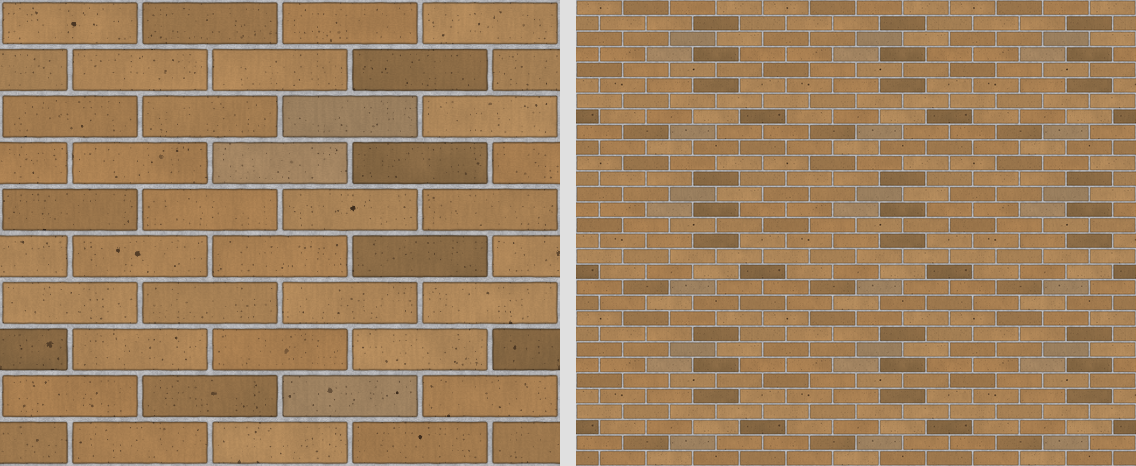
Left, the tile; right, the same tile 3 across and 3 down.
Write a WebGL 1 fragment shader that draws this texture.

```glsl
precision highp float;
// Tan brick wall in running bond: 4 bricks by 10 courses, pale grey mortar, dark specks.
uniform vec2 u_resolution;

// The wall is 12 by 10 units: one course is 1 high, one brick cell is 3 wide.
const vec2 WALL = vec2(12.0, 10.0);

float hash(vec2 p) {
  return fract(sin(dot(p, vec2(127.1, 311.7))) * 43758.5453);
}

// Value noise that wraps after a whole number of cells.
float noise(vec2 p, vec2 period) {
  vec2 i = floor(p), f = fract(p);
  f = f * f * (3.0 - 2.0 * f);
  vec2 a = mod(i, period), b = mod(i + 1.0, period);
  return mix(mix(hash(a), hash(vec2(b.x, a.y)), f.x),
             mix(hash(vec2(a.x, b.y)), hash(b), f.x), f.y);
}

float wallNoise(vec2 p, vec2 scale) {
  return noise(p * scale, WALL * scale);
}

// One possible speck per grid cell; radii are in wall units.
float specks(vec2 p, float scale, float density, float radius, float px) {
  vec2 cell = mod(floor(p * scale), WALL * scale);
  vec2 centre = 0.3 + 0.4 * vec2(hash(cell + 3.7), hash(cell + 8.3));
  vec2 d = (fract(p * scale) - centre) / scale;
  d.x *= 0.8 + 0.7 * hash(cell + 5.1);
  float r = radius * (0.5 + 0.5 * hash(cell + 1.9));
  r *= 0.6 + 0.8 * wallNoise(p, vec2(32.0));
  float present = step(hash(cell + 6.4), density);
  float strength = 0.4 + 0.6 * hash(cell + 2.6);
  return present * strength * (1.0 - smoothstep(r - px * 0.6, r + px * 0.6, length(d)));
}

float roundedBox(vec2 p, vec2 halfSize, float radius) {
  vec2 q = abs(p) - halfSize + radius;
  return length(max(q, 0.0)) + min(max(q.x, q.y), 0.0) - radius;
}

void main() {
  vec2 p = gl_FragCoord.xy / u_resolution * WALL;
  float px = WALL.y / u_resolution.y;

  // Running bond: every other course is shifted by half a brick
  float course = floor(p.y);
  float column = p.x / 3.0 - 0.5 * (1.0 - mod(course, 2.0));
  vec2 id = vec2(mod(floor(column), 4.0), course);
  vec2 local = vec2((fract(column) - 0.5) * 3.0, fract(p.y) - 0.5);
  float wobble = (wallNoise(p, vec2(6.0)) - 0.5) * 0.012;
  float dist = roundedBox(local, vec2(1.447, 0.447), 0.045) + wobble;

  // Fired clay: a shade per brick, some scorched, a few greyish
  float grain = wallNoise(p, vec2(40.0)) - 0.5;
  float cloud = wallNoise(p, vec2(2.0)) - 0.5;
  vec3 clay = mix(vec3(0.65, 0.485, 0.305), vec3(0.69, 0.535, 0.355), hash(id + 11.3));
  float scorch = smoothstep(0.5, 1.0, hash(id + 4.7));
  float slope = (hash(id + 7.9) - 0.5) * local.x * 0.5 - local.y * 0.25;
  scorch = clamp(scorch * (0.85 + slope + cloud * 0.5), 0.0, 1.0);
  clay = mix(clay, vec3(0.49, 0.38, 0.245), scorch);
  clay = mix(clay, vec3(0.63, 0.53, 0.41), 0.7 * step(0.9, hash(id + 15.1)));
  clay *= 1.0 + 0.07 * cloud + 0.06 * grain + 0.08 * slope;
  clay *= 1.0 + 0.05 * (wallNoise(p, vec2(24.0, 4.0)) - 0.5);

  // Pinholes and iron spots, from fine to coarse
  float spots = 0.55 * specks(p, 8.0, 0.3, 0.02, px);
  spots = max(spots, 0.7 * specks(p + 0.37, 4.0, 0.12, 0.028, px));
  spots = max(spots, 0.9 * specks(p + 0.71, 2.0, 0.07, 0.055, px));
  clay = mix(clay, vec3(0.2, 0.14, 0.09), spots);

  // Darkened arris around each brick
  clay *= 1.0 - 0.38 * (1.0 - smoothstep(0.0, 0.05, -dist));

  // Mortar, shaded where it meets the brick
  vec3 mortar = vec3(0.7, 0.7, 0.71);
  mortar += 0.08 * (wallNoise(p, vec2(8.0)) - 0.5) + 0.1 * grain;
  mortar *= mix(0.8, 1.0, smoothstep(0.0, 0.03, dist));

  float brick = 1.0 - smoothstep(-0.6 * px, 0.6 * px, dist);
  gl_FragColor = vec4(mix(mortar, clay, brick), 1.0);
}
```
